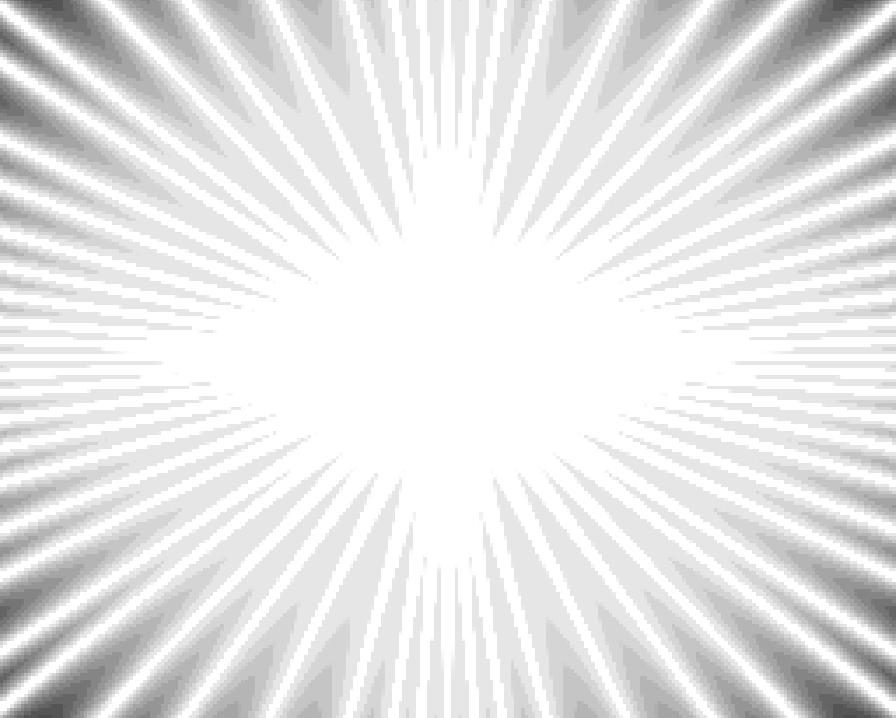
This background is drawn by a Shadertoy shader. Its source:

```glsl
// A grey burst of white rays around a bright core, in coarse square cells.
// One quadrant of ray angles is mirrored; the distance to the closest ray and
// the radius give a shade, which is then split into flat grey bands.

const float CELLS_ACROSS = 256.0;
const float CENTRE_HEIGHT = 0.5025;
const float RAY_HALF_WIDTH = 0.0040;
const float GLOW_WIDTH = 0.0145;
const float BAND_STEP = 0.063;
const int RAY_COUNT = 17;

// Ray directions in degrees above the horizontal axis.
const float RAY_DEGREES[RAY_COUNT] = float[](
    0.0, 2.2, 4.6, 7.9, 11.5, 15.7, 21.1, 26.1, 33.4,
    38.1, 46.1, 53.8, 63.6, 74.6, 81.4, 85.7, 90.0);

// Centre of the square cell that holds the point.
vec2 snapToCell(vec2 point, float cellsAcross) {
    return (floor(point * cellsAcross) + 0.5) / cellsAcross;
}

// Distance from a point to a line through the origin.
float lineDistance(vec2 point, float angle) {
    return abs(point.y * cos(angle) - point.x * sin(angle));
}

// Distance to the closest ray, mirrored over both axes.
float rayDistance(vec2 point) {
    vec2 folded = abs(point);
    float nearest = 1.0;
    for (int i = 0; i < RAY_COUNT; i++) {
        nearest = min(nearest, lineDistance(folded, radians(RAY_DEGREES[i])));
    }
    return nearest;
}

// Darkness grows towards the corners and away from the rays.
float burstShade(float radius, float distanceToRay) {
    float reach = radius / 0.427;
    float falloff = 0.13 * reach + 0.18 * pow(reach, 3.5);
    float gap = max(distanceToRay - RAY_HALF_WIDTH, 0.0);
    return falloff * (1.0 - exp(-gap / GLOW_WIDTH));
}

// Flat bands with narrow soft edges; the first step leaves pure white.
float bandedGrey(float shade) {
    float firstStep = 0.1 * smoothstep(0.019, 0.025, shade);
    float level = max(shade - 0.07, 0.0) / BAND_STEP;
    float band = floor(level) + smoothstep(0.88, 1.0, fract(level));
    return 1.0 - firstStep - BAND_STEP * band;
}

void mainImage(out vec4 fragColor, in vec2 fragCoord) {
    // Canvas width is one unit.
    vec2 point = snapToCell(fragCoord / iResolution.x, CELLS_ACROSS);
    vec2 centre = vec2(0.5, CENTRE_HEIGHT * iResolution.y / iResolution.x);
    vec2 offset = point - centre;

    float shade = burstShade(length(offset), rayDistance(offset));
    float grey = clamp(bandedGrey(shade), 0.3, 1.0);
    fragColor = vec4(vec3(grey), 1.0);
}
```
